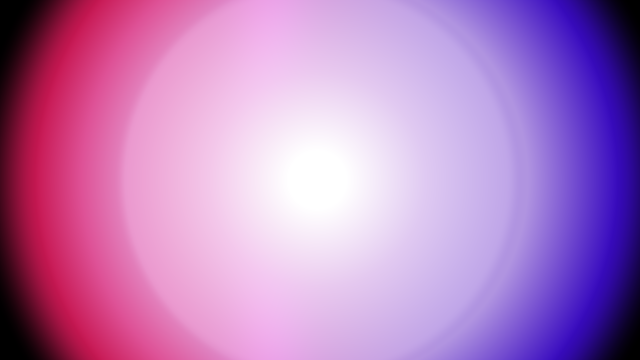
Reproduce this background procedurally as a WebGL 1 fragment shader.

```glsl
precision highp float;
// A white glow opening into a pink and violet disc that fades to black.
// Radial colour stops are layered from the core outward; every stop blends
// a warm left hue into a cool right hue, and a faint rim crosses the disc.

uniform vec2 u_resolution;

float ramp(float start, float end, float x) {
    return clamp((x - start) / (end - start), 0.0, 1.0);
}

void main() {
    // Canvas heights, measured from the middle of the glow
    vec2 p = (gl_FragCoord.xy - 0.5 * u_resolution) / u_resolution.y + vec2(0.007, 0.0);
    float radius = length(p);
    float outerRadius = length(p - vec2(0.025, 0.0));
    float side = smoothstep(-0.45, 0.42, p.x);

    // Hues from the inner halo to the saturated outer band
    vec3 halo  = mix(vec3(0.96, 0.78, 0.91), vec3(0.87, 0.79, 0.95), side);
    vec3 disc  = mix(vec3(0.92, 0.60, 0.81), vec3(0.75, 0.65, 0.91), side);
    vec3 rim   = mix(vec3(0.89, 0.53, 0.76), vec3(0.69, 0.58, 0.88), side);
    vec3 band  = mix(vec3(0.87, 0.32, 0.59), vec3(0.47, 0.32, 0.82), side);
    vec3 shell = mix(vec3(0.78, 0.09, 0.32), vec3(0.22, 0.04, 0.75), side);

    vec3 color = mix(vec3(1.0), halo, ramp(0.08, 0.30, radius));
    color = mix(color, disc, ramp(0.30, 0.53, radius));
    color = mix(color, rim, smoothstep(0.525, 0.565, radius));
    color = mix(color, band, ramp(0.56, 0.68, outerRadius));
    color = mix(color, shell, ramp(0.68, 0.81, outerRadius));

    // Magenta ridge where the warm side meets the cool side
    float ridge = exp(-pow((p.x + 0.13) / 0.11, 2.0));
    color += vec3(0.05, 0.01, 0.06) * ridge * smoothstep(0.15, 0.5, radius);

    // Dark surround
    color *= 1.0 - smoothstep(0.79, 0.98, outerRadius);
    gl_FragColor = vec4(clamp(color, 0.0, 1.0), 1.0);
}
```
